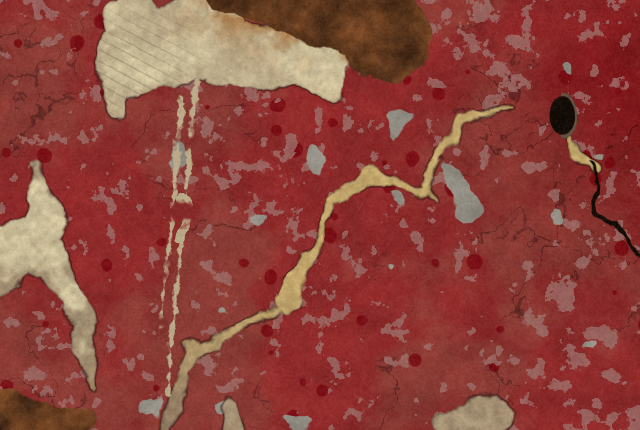
Give the GLSL for this texture, as a WebGL 1 fragment shader.

```glsl
precision highp float;
// Weathered red paint peeling off cream primer, with rust, cracks, scratches and chips.
uniform vec2 u_resolution;

#define RED vec3(0.555, 0.165, 0.165)
#define WORN_RED vec3(0.53, 0.25, 0.215)
#define DROP_RED vec3(0.46, 0.03, 0.06)
#define CREAM vec3(0.80, 0.745, 0.60)
#define OCHRE vec3(0.76, 0.65, 0.42)
#define TAUPE vec3(0.58, 0.49, 0.39)
#define CHIP_GREY vec3(0.57, 0.55, 0.51)
#define RUST vec3(0.32, 0.19, 0.10)
#define RAGGED 0.075
#define GRAIN 0.045

float hash(vec2 p) {
  vec3 q = fract(p.xyx * 0.1031);
  q += dot(q, q.yzx + 33.33);
  return fract((q.x + q.y) * q.z);
}

float noise(vec2 p) {
  vec2 i = floor(p), f = fract(p);
  f *= f * (3.0 - 2.0 * f);
  return mix(mix(hash(i), hash(i + vec2(1, 0)), f.x),
             mix(hash(i + vec2(0, 1)), hash(i + 1.0), f.x), f.y);
}

float fbm(vec2 p) {
  float sum = 0.0, amp = 0.516;
  for (int i = 0; i < 5; i++) {
    sum += amp * noise(p);
    p = mat2(1.6, 1.2, -1.2, 1.6) * p + 7.3;
    amp *= 0.5;
  }
  return sum;
}

float cover(float d) {
  float soft = 1.0 / u_resolution.y;
  return 1.0 - smoothstep(-soft, soft, d);
}

float glow(vec2 p, float x, float y, float size) {
  vec2 q = (p - vec2(x, y)) / size;
  return exp(-dot(q, q));
}

// Capsule from e.xy to e.zw, tapering from radius a to b
float limb(vec2 p, vec4 e, float a, float b) {
  vec2 d = e.zw - e.xy, v = p - e.xy;
  float t = clamp(dot(v, d) / dot(d, d), 0.0, 1.0);
  return length(v - d * t) - mix(a, b, t);
}

// Scattered round spots, one per lucky cell
float spots(vec2 p, float cells, float chance) {
  vec2 q = p * cells;
  float d = 1.0;
  for (int j = -1; j <= 1; j++) for (int i = -1; i <= 1; i++) {
    vec2 c = floor(q) + vec2(i, j);
    float k = hash(c + 41.7);
    vec2 centre = c + 0.2 + 0.6 * vec2(k, fract(k * 17.0));
    if (hash(c + cells) < chance) d = min(d, length(q - centre) - 0.08 - 0.2 * fract(k * 5.0));
  }
  return d / cells;
}

// Broad areas of bare primer
float primer(vec2 p) {
  float d = limb(p, vec4(0.32, 0.87, 0.48, 0.93), 0.09, 0.10);
  d = min(d, limb(p, vec4(0.275, 0.76, 0.31, 0.93), 0.025, 0.07));
  d = min(d, limb(p, vec4(0.52, 0.88, 0.75, 0.835), 0.075, 0.07));
  d = min(d, limb(p, vec4(0.09, 0.64, 0.1, 0.49), 0.003, 0.042));
  d = min(d, limb(p, vec4(0.09, 0.46, 0, 0.39), 0.045, 0.075));
  d = min(d, limb(p, vec4(0.09, 0.4, 0.2, 0.26), 0.05, 0.025));
  d = min(d, limb(p, vec4(0.2, 0.26, 0.225, 0.1), 0.025, 0.008));
  d = min(d, limb(p, vec4(0.53, 0.06, 0.54, 0), 0.025, 0.04));
  return min(d, limb(p, vec4(1.03, 0, 1.17, 0.045), 0.025, 0.034));
}

// Winding split climbing to the upper right
float split(vec2 p) {
  float d = limb(p, vec4(0.38, 0, 0.46, 0.2), 0.012, 0.018);
  d = min(d, limb(p, vec4(0.46, 0.2, 0.68, 0.29), 0.014, 0.005));
  d = min(d, limb(p, vec4(0.68, 0.3, 0.74, 0.42), 0.034, 0.007));
  d = min(d, limb(p, vec4(0.74, 0.42, 0.78, 0.54), 0.008, 0.011));
  d = min(d, limb(p, vec4(0.78, 0.54, 0.86, 0.59), 0.012, 0.02));
  d = min(d, limb(p, vec4(0.86, 0.59, 1, 0.55), 0.019, 0.008));
  d = min(d, limb(p, vec4(1, 0.55, 1.08, 0.72), 0.008, 0.013));
  d = min(d, limb(p, vec4(1.08, 0.72, 1.19, 0.77), 0.012, 0.003));
  return min(d, limb(p, vec4(1.31, 0.68, 1.38, 0.6), 0.007, 0.014));
}

void main() {
  vec2 p = gl_FragCoord.xy / u_resolution.y;
  float broad = fbm(p * 4.0 + 3.0), mid = fbm(p * 16.0), fine = fbm(p * 65.0);
  vec2 wobble = vec2(fbm(p * 10.0), fbm(p * 10.0 + 31.0)) - 0.5;
  vec2 q = p + RAGGED * wobble;

  // Faded paint with wrinkles
  vec3 col = mix(RED, WORN_RED, 0.75 * smoothstep(0.46, 0.68, broad + 0.25 * mid - 0.12));
  col = mix(col, DROP_RED, 0.7 * glow(p, 1.5, 0.75, 0.25)) * (0.88 + 0.24 * mid);
  float crease = abs(fbm(p * 6.0 + wobble) - 0.5);
  col *= 1.0 - 0.3 * smoothstep(0.48, 0.62, broad) * (1.0 - smoothstep(0.0, 0.012, crease));

  // Drops, abraded speckle and grey chips
  col = mix(col, DROP_RED, 0.8 * cover(spots(p + 0.02 * wobble, 15.0, 0.16)));
  float wear = glow(p, 1.36, 0.25, 0.19) + glow(p, 1.16, 0.91, 0.12) + glow(p, 0.66, 0.66, 0.06);
  col = mix(col, vec3(0.61, 0.43, 0.41), 0.8 * smoothstep(0.66, 0.7, fbm(p * 31.0 + 80.0) + 0.16 * wear));
  float chips = spots(p + 0.11 * wobble, 9.0, 0.11);
  chips = min(chips, limb(q, vec4(0.93, 0.72, 0.92, 0.66), 0.03, 0.008));
  chips = min(chips, limb(q, vec4(1.06, 0.6, 1.08, 0.53), 0.018, 0.028));
  col = mix(col, CHIP_GREY * (0.85 + 0.3 * mid), cover(chips));

  // Bare primer and split, with a dark paint edge
  float bare = primer(q), crack = split(q), open = min(bare, crack);
  col *= 1.0 - 0.45 * (1.0 - smoothstep(0.0, 0.007, abs(open))) * smoothstep(0.35, 0.6, mid);
  float dirt = smoothstep(0.45, 0.66, broad + 0.5 * mid - 0.25 + 0.15 * smoothstep(-0.03, 0.0, bare));
  vec3 ground = mix(CREAM, TAUPE, dirt * (0.75 - 0.45 * smoothstep(0.6, 0.8, p.y)));
  float groove = abs(fract(dot(p, vec2(20, 38)) + 0.6 * broad) - 0.5);
  ground *= 1.0 - 0.15 * (1.0 - smoothstep(0.03, 0.12, groove)) * glow(p, 0.31, 0.85, 0.12);
  ground = mix(ground, mix(TAUPE, OCHRE, smoothstep(0.0, 0.35, p.y)), step(crack, bare));
  float shade = smoothstep(-0.006, 0.0, open);
  col = mix(col, ground * (0.9 + 0.2 * fine) * (1.0 - 0.25 * shade), cover(open));

  // Vertical scratches
  vec2 s = p + 0.012 * wobble;
  float scratch = min(limb(s, vec4(0.457, 0.81, 0.39, 0.08), 0.006, 0.003),
                      limb(s, vec4(0.424, 0.77, 0.375, 0.24), 0.008, 0.002));
  scratch = min(scratch, limb(q + RAGGED * wobble, vec4(0.425, 0.54, 0.405, 0.43), 0.034, 0.012));
  col = mix(col, mix(TAUPE, CREAM, 0.7), cover(scratch + 0.02 * fine - 0.01) * smoothstep(0.25, 0.4, mid));

  // Rust and its orange stain
  float rust = min(limb(q, vec4(0.54, 1.07, 0.91, 0.92), 0.09, 0.095),
                   limb(q, vec4(0, 0.01, 0.19, 0.015), 0.075, 0.04));
  float bleed = exp(-max(rust, 0.0) * 32.0) * smoothstep(0.38, 0.62, mid);
  col = mix(col, vec3(0.62, 0.34, 0.11), 0.75 * bleed * cover(bare));
  col = mix(col, RUST * (0.4 + 1.2 * mid + 0.3 * fine), cover(rust));

  // Dark hole and fissure
  float hole = length((s - vec2(1.305, 0.73)) * vec2(1.5, 1)) - 0.045;
  col = mix(col, TAUPE * 0.65, cover(hole - 0.008) * step(1.305, p.x));
  float gap = min(limb(q, vec4(1.37, 0.62, 1.4, 0.5), 0.003, 0.006),
                  limb(q, vec4(1.4, 0.5, 1.5, 0.41), 0.006, 0.004));
  col = mix(col, RUST * 0.25, cover(min(hole, gap)));

  // Fine grain
  col += GRAIN * (fine + noise(p * 260.0) - 1.0);
  gl_FragColor = vec4(col, 1);
}
```
